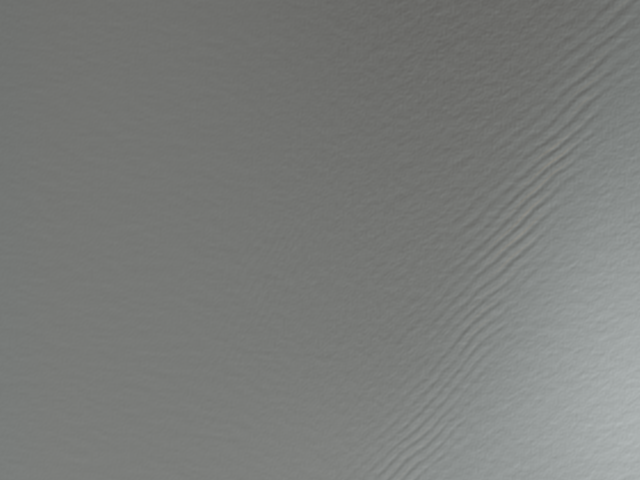
Write a Shadertoy shader that draws this texture.

```glsl
// Calm grey water with fine ripples and a slanted train of wake waves.
#define DARK_GREY vec3(0.408, 0.408, 0.398)
#define MID_GREY vec3(0.473, 0.480, 0.470)
#define LIGHT_GREY vec3(0.660, 0.670, 0.664)
#define WARM_GLINT vec3(1.08, 1.0, 0.92)
#define WAKE_FREQ 29.0
#define WAKE_HEIGHT 0.052
#define FAINT_WAKE_HEIGHT 0.005
#define RIPPLE_HEIGHT 0.042
#define GRAIN_HEIGHT 0.024
#define TAU 6.2831853

float hash(vec2 p) {
    return fract(sin(dot(p, vec2(127.1, 311.7))) * 43758.5453);
}

float noise(vec2 p) {
    vec2 i = floor(p), f = fract(p);
    f = f * f * (3.0 - 2.0 * f);
    return mix(mix(hash(i), hash(i + vec2(1, 0)), f.x),
               mix(hash(i + vec2(0, 1)), hash(i + vec2(1, 1)), f.x), f.y);
}

vec2 rotate(vec2 p, float angle) {
    float c = cos(angle), s = sin(angle);
    return vec2(c * p.x + s * p.y, c * p.y - s * p.x);
}

float bell(float x, float width) {
    return exp(-x * x / (width * width));
}

// Small waves, stretched along the crest angle
float ripples(vec2 p, float angle, vec2 freq) {
    vec2 q = rotate(p, angle) * freq;
    q.y += 0.8 * noise(p * 25.0);
    float fine = noise(q) - noise(q + vec2(0.15, 0.7));
    q = q * 0.53 + 17.3;
    float coarse = noise(q) - noise(q + vec2(0.15, 0.7));
    return 0.7 * fine + 0.4 * coarse;
}

// Broad light: dark at the top, a glow at the lower right
float baseLight(vec2 p, float side) {
    float light = 0.489 - 0.060 * p.y;
    light += 0.014 * bell(p.x - 0.25, 0.4) * p.y;
    light -= 0.016 * bell(p.x - 0.85, 0.35) * smoothstep(0.3, 1.0, p.y);
    light += 0.026 * smoothstep(0.35, 0.0, p.y) * smoothstep(0.3, 0.9, p.x);
    light += 0.048 * smoothstep(-0.16, 0.22, side);
    vec2 glow = (p - vec2(1.40, 0.19)) / vec2(0.30, 0.40);
    return light + 0.145 * exp(-dot(glow, glow));
}

// Main wake: short crests slanting across a diagonal band
float wake(vec2 p, float side) {
    float warp = 0.6 * noise(p * 7.0) + 0.3 * noise(p * 19.0);
    float phase = p.y - 0.80 * p.x - 0.40 * side * (1.0 - p.y);
    phase = TAU * (phase * WAKE_FREQ + warp);
    float crest = 0.75 * sin(phase) + 0.25 * sin(2.0 * phase + 0.9);
    float core = bell(side, mix(0.075, 0.046, p.y));
    float skirt = 0.26 * bell(side + 0.09, 0.09);
    float strength = 0.5 + 0.5 * bell(p.y - 0.65, 0.35);
    float patches = 0.55 + 0.8 * noise(p * 12.0 + 4.0);
    return crest * (core + skirt) * strength * patches;
}

// Second wake, barely visible, left of the middle
float faintWake(vec2 p) {
    float side = p.x - 0.34 - 0.5 * p.y;
    float phase = dot(p, vec2(-0.87, 0.50)) * 62.0;
    phase += noise(p * 9.0) + 0.7 * noise(p * 23.0);
    float patches = noise(p * 14.0) * 1.4;
    return sin(TAU * phase) * patches * bell(side, 0.08) * bell(p.y - 0.38, 0.28);
}

vec3 greyRamp(float light) {
    vec3 shade = mix(DARK_GREY, MID_GREY, (light - 0.405) / 0.071);
    vec3 bright = mix(MID_GREY, LIGHT_GREY, (light - 0.476) / 0.188);
    return light < 0.476 ? shade : bright;
}

void mainImage(out vec4 fragColor, in vec2 fragCoord) {
    vec2 p = fragCoord / iResolution.y;
    float side = p.x - (0.84 + 0.47 * p.y + 0.015 * (noise(p * 4.0) - 0.5));
    float light = baseLight(p, side);

    // Ripples grow rougher and turn more slanted to the right
    float rightness = smoothstep(0.3, 1.2, p.x);
    float level = ripples(p, -0.08, vec2(52.0, 120.0));
    float slanted = ripples(p, 0.5, vec2(75.0, 140.0));
    float crossing = ripples(p + 5.0, -0.6, vec2(70.0, 130.0));
    float ripple = mix(level, slanted, smoothstep(0.4, 0.9, p.x));
    ripple += 0.4 * crossing * bell(p.x - 0.7, 0.3);
    light += RIPPLE_HEIGHT * mix(0.32, 1.0, rightness) * ripple;

    float grain = noise(p * 210.0) - noise(p * 210.0 + vec2(0.5, -0.6));
    light += GRAIN_HEIGHT * mix(0.4, 1.0, rightness) * grain;

    float wave = wake(p, side);
    light += WAKE_HEIGHT * wave + FAINT_WAKE_HEIGHT * faintWake(p);

    // Warm crests, with a cool cast at the left edge and beyond the wake
    vec3 color = greyRamp(light);
    color *= mix(vec3(1), WARM_GLINT, 0.6 * smoothstep(0.3, 1.0, wave));
    float cool = 0.6 * smoothstep(0.12, 0.0, p.x) + smoothstep(-0.2, 0.15, side);
    color *= mix(vec3(1), vec3(0.984, 1.0, 1.006), cool);
    fragColor = vec4(clamp(color, 0.0, 1.0), 1.0);
}
```
